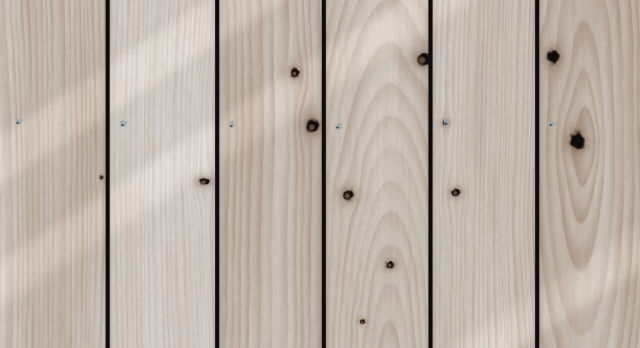
Give the GLSL for this texture, as a Shadertoy shader.

```glsl
#define BOARDS 6
#define GAP_HALF 0.017
#define RING_DEPTH 0.34
#define FIBRE_DEPTH 0.13
#define SUN_STRENGTH 0.065
#define PALE vec3(0.825, 0.808, 0.785)
#define TAN vec3(0.64, 0.545, 0.475)
#define BROWN vec3(0.48, 0.36, 0.28)
#define UMBER vec3(0.22, 0.16, 0.13)
#define DARK vec3(0.06, 0.045, 0.045)
#define STEEL vec3(0.60, 0.66, 0.70)

// Per board: ring count, heart x, heart y, warmth
const vec4 GRAIN[BOARDS] = vec4[BOARDS](
    vec4(17.0, -1.6, 0.3, 0.55), vec4(22.0, 2.2, 0.6, 0.02),
    vec4(11.0, -1.1, 0.5, 0.62), vec4(16.0, 0.63, -0.15, 0.34),
    vec4(21.0, 1.9, 0.4, 0.30), vec4(13.0, 0.42, 0.58, 0.72));
// Per board: first knot x and y, sideways drift, downward step
const vec4 KNOT_PATH[BOARDS] = vec4[BOARDS](
    vec4(0.94, 0.49, 0.0, 0.0), vec4(0.88, 0.478, 0.0, 0.0),
    vec4(0.73, 0.79, 0.17, 0.153), vec4(0.93, 0.83, -0.72, 0.39),
    vec4(0.14, 0.647, 0.10, 0.20), vec4(0.15, 0.836, 0.23, 0.242));
// Per board: number of knots, radius of the first
const vec2 KNOT_SIZE[BOARDS] = vec2[BOARDS](
    vec2(1, 0.005), vec2(1, 0.015), vec2(2, 0.013),
    vec2(4, 0.021), vec2(2, 0.008), vec2(2, 0.017));

float hash(vec2 p) {
    vec3 q = fract(p.xyx * vec3(0.1031, 0.1030, 0.0973));
    q += dot(q, q.yzx + 33.33);
    return fract((q.x + q.y) * q.z);
}

float noise(vec2 p) {
    vec2 i = floor(p), f = fract(p);
    f = f * f * (3.0 - 2.0 * f);
    return mix(mix(hash(i), hash(i + vec2(1, 0)), f.x),
               mix(hash(i + vec2(0, 1)), hash(i + 1.0), f.x), f.y);
}

// Knot centre in board units (xy) and its radius (z)
vec3 knotAt(int board, int k) {
    vec4 path = KNOT_PATH[board];
    float n = float(k);
    return vec3(path.x + path.z * abs(sin(1.35 * n)),
                path.y - path.w * pow(n, 0.6),
                KNOT_SIZE[board].y + 0.0045 * n * sign(path.z));
}

// Annual rings: slow darkening that ends in a crisp edge
float rings(vec2 p, vec4 grain, float seed) {
    p.x += 0.05 * (noise(vec2(p.x * 2.0 + seed, p.y * 3.0)) - 0.5);
    p.x += 0.008 * noise(vec2(p.x * 9.0, p.y * 14.0 + seed));
    float g = grain.x * length(vec2(p.x - grain.y, 0.6 * (p.y - grain.z)));
    g += 1.6 * noise(vec2(g * 0.45, seed));
    float soft = clamp(fwidth(g), 0.12, 0.5);
    float f = fract(g);
    float late = smoothstep(0.2, 0.9, f) * smoothstep(1.0, 1.0 - soft, f);
    return late * (0.35 + 0.9 * noise(vec2(floor(g) * 3.7 + seed, p.y * 3.0)));
}

void mainImage(out vec4 fragColor, in vec2 fragCoord) {
    vec2 uv = fragCoord / iResolution.xy;
    float aspect = iResolution.x / iResolution.y;
    float px = 1.0 / iResolution.y;

    // Boards, the second one slightly wider
    float s = (uv.x - 0.006) * float(BOARDS);
    s += 0.027 * exp(-9.0 * (s - 1.0) * (s - 1.0));
    float id = clamp(floor(s), 0.0, float(BOARDS - 1));
    int board = int(id);
    vec2 local = vec2(s - id, uv.y);
    vec2 scale = vec2(aspect / float(BOARDS), 1.0);
    vec4 grain = GRAIN[board];
    float seed = id * 17.3 + 4.0;

    // Knots push the grain aside
    vec2 bent = local;
    float halo = 0.0, core = 0.0, heart = 0.0;
    int count = int(KNOT_SIZE[board].x);
    for (int k = 0; k < count; k++) {
        vec3 knot = knotAt(board, k);
        vec2 q = (local - knot.xy) * scale;
        float r = knot.z;
        vec2 spread = q / (r * vec2(2.6, 5.0));
        bent.x -= (local.x - knot.x) * 0.8 * exp(-dot(spread, spread));
        float d = length(q / vec2(1.0, 0.6 + 0.8 * grain.w));
        d += r * 0.4 * (noise(q / r * 1.7 + seed + float(k)) - 0.5);
        core = max(core, smoothstep(r + px, r * 0.8 - px, d));
        heart = max(heart, smoothstep(r * 0.65, r * 0.25, length(q + r * 0.15)));
        halo = max(halo, exp(-1.3 * max(d / r - 0.9, 0.0)));
    }

    // Wood tone from rings, fibres and broad stains
    vec2 p = local * scale;
    float fibre = noise(vec2(p.x * 110.0 + seed, p.y * 5.0))
                + 0.6 * noise(vec2(p.x * 190.0, p.y * 22.0 + seed)) - 0.8;
    float stain = noise(vec2(bent.x * 4.0 + seed, p.y * 1.6)) - 0.5;
    float tone = 0.06 + 0.42 * grain.w + FIBRE_DEPTH * fibre;
    tone += stain * (0.12 + 0.35 * grain.w);
    tone += RING_DEPTH * (0.6 + 0.5 * grain.w) * rings(bent, grain, seed);
    vec3 color = mix(PALE, TAN, clamp(tone, 0.0, 1.25));
    color += (noise(p * 230.0 + seed) - 0.5) * 0.025;

    // Slanted bands of sunlight
    float slant = uv.y - 0.65 * uv.x * aspect;
    float sun = smoothstep(-0.1, 0.8, cos((slant - 0.18) * 17.45));
    sun *= smoothstep(0.4, 0.56, abs(slant + 0.37)) * smoothstep(0.85, 0.7, slant);
    color += SUN_STRENGTH * sun;

    // Knot colours
    color = mix(color, BROWN, 0.6 * halo);
    vec3 knotColor = mix(DARK, mix(UMBER, BROWN, 0.6), heart * step(grain.w, 0.7));
    color = mix(color, knotColor, core);

    // One nail per board, a ragged steel fleck with a dark notch
    vec2 nailPos = vec2(0.13 + 0.04 * hash(vec2(seed, 2.0)), 0.635 + 0.02 * hash(vec2(seed, 5.0)));
    vec2 n = (local - nailPos) * scale;
    float fleck = length(n) + 0.008 * (noise(n * 230.0 + seed) - 0.5);
    color = mix(color, STEEL, 0.85 * smoothstep(0.009 + px, 0.009 - px, fleck));
    float notch = length((n + vec2(0.003, 0.004)) * vec2(1.0, 1.6));
    color = mix(color, UMBER, 0.75 * smoothstep(0.004 + px, 0.004 - px, notch));

    // Gaps with shaded edges
    float gap = abs(s - clamp(round(s), 1.0, float(BOARDS - 1)));
    float aa = float(BOARDS) / iResolution.x;
    color *= 1.0 - 0.15 * exp(-max(gap - GAP_HALF, 0.0) * 50.0);
    color = mix(color, DARK, smoothstep(GAP_HALF + aa, GAP_HALF - 0.5 * aa, gap));

    fragColor = vec4(clamp(color, 0.0, 1.0), 1.0);
}
```
